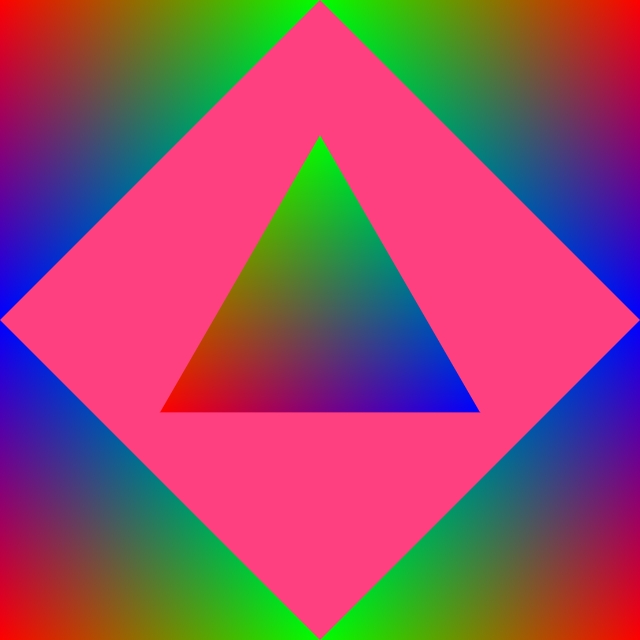
Write a WebGL 1 fragment shader that draws this background.

```glsl
precision highp float;
// Draws a pink diamond between four blended corner triangles, with a red-green-blue triangle at its centre.

uniform vec2 u_resolution;

const vec3 PINK = vec3(1.0, 0.25, 0.5);
const float SIDE = 0.5;           // side of the central triangle
const float ROOT_3 = 1.7320508;

float cross2(vec2 a, vec2 b) {
    return a.x * b.y - a.y * b.x;
}

// Weights of the corners a, b and c at point p; all are positive inside.
vec3 barycentric(vec2 p, vec2 a, vec2 b, vec2 c) {
    float area = cross2(b - a, c - a);
    return vec3(cross2(b - p, c - p), cross2(c - p, a - p), cross2(a - p, b - p)) / area;
}

// Smooth coverage, one pixel wide, from a signed distance that is positive inside.
float coverage(float distanceInside, float pixel) {
    return clamp(distanceInside / pixel + 0.5, 0.0, 1.0);
}

// The weights of the red, green and blue corners are the colour itself.
vec3 blendCorners(vec3 weights) {
    return clamp(weights, 0.0, 1.0);
}

void main() {
    vec2 p = gl_FragCoord.xy / u_resolution - 0.5;
    float pixel = 1.0 / min(u_resolution.x, u_resolution.y);
    vec3 color = PINK;

    // Corner triangles, folded into one quadrant
    vec3 outer = barycentric(abs(p), vec2(0.5), vec2(0.0, 0.5), vec2(0.5, 0.0));
    float outerHeight = 0.5 * sqrt(0.5);
    color = mix(color, blendCorners(outer), coverage(outer.r * outerHeight, pixel));

    // Equilateral triangle centred on its centroid
    float height = SIDE * ROOT_3 / 2.0;
    vec2 left = vec2(-SIDE / 2.0, -height / 3.0);
    vec2 top = vec2(0.0, height * 2.0 / 3.0);
    vec2 right = vec2(SIDE / 2.0, -height / 3.0);
    vec3 inner = barycentric(p, left, top, right);
    float inside = min(inner.r, min(inner.g, inner.b)) * height;
    color = mix(color, blendCorners(inner), coverage(inside, pixel));

    gl_FragColor = vec4(color, 1.0);
}
```
